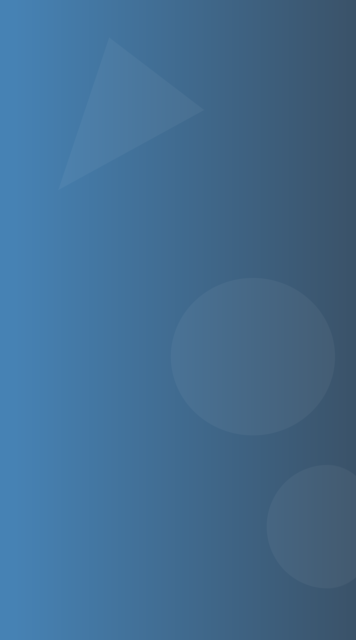
Give the GLSL for this background, as a Shadertoy shader.

```glsl
// A calm blue backdrop: a horizontal steel-to-slate gradient carrying three
// faint translucent shapes, a triangle and two rounded discs.
// Shapes are signed distances in units of the canvas height, softly veiled in white.

#define STEEL_BLUE vec3(0.275, 0.510, 0.706)
#define SLATE_BLUE vec3(0.228, 0.322, 0.410)
#define RAMP_START 0.04
#define RAMP_END 1.0
#define VEIL_OPACITY 0.045
#define BIG_DISC_CENTER vec2(0.3952, 0.4427)
#define BIG_DISC_RADII vec2(0.1283, 0.1230)
#define LOW_DISC_CENTER vec2(0.5117, 0.1771)
#define LOW_DISC_RADII vec2(0.0950, 0.0964)
#define LOW_DISC_RIGHT 0.0780

// Signed distance to the line from a to b, positive on its left
float edgeDistance(vec2 p, vec2 a, vec2 b) {
    vec2 along = normalize(b - a);
    return dot(p - a, vec2(-along.y, along.x));
}

// Corners run clockwise, so the inside is negative
float triangleDistance(vec2 p, vec2 a, vec2 b, vec2 c) {
    return max(edgeDistance(p, a, b),
               max(edgeDistance(p, b, c), edgeDistance(p, c, a)));
}

// First-order distance to an axis-aligned ellipse
float ellipseDistance(vec2 offset, vec2 radii) {
    return (length(offset / radii) - 1.0) * min(radii.x, radii.y);
}

// Lay a thin white veil over the inside of a shape
vec3 veil(vec3 color, float dist, float softness) {
    float coverage = 1.0 - smoothstep(-softness, softness, dist);
    return mix(color, vec3(1.0), VEIL_OPACITY * coverage);
}

void mainImage(out vec4 fragColor, in vec2 fragCoord) {
    vec2 p = fragCoord / iResolution.y;
    float softness = 0.8 / iResolution.y;

    // Background ramp, left to right
    float across = fragCoord.x / iResolution.x;
    float ramp = clamp((across - RAMP_START) / (RAMP_END - RAMP_START), 0.0, 1.0);
    vec3 color = mix(STEEL_BLUE, SLATE_BLUE, ramp);

    // Tilted triangle near the top
    float triangle = triangleDistance(p, vec2(0.1706, 0.9414),
                                      vec2(0.3190, 0.8281), vec2(0.0911, 0.7031));
    color = veil(color, triangle, softness);

    // Wide disc below the middle
    color = veil(color, ellipseDistance(p - BIG_DISC_CENTER, BIG_DISC_RADII), softness);

    // Lower disc, tighter on the right, cut by the canvas edge
    vec2 lowOffset = p - LOW_DISC_CENTER;
    vec2 lowRadii = LOW_DISC_RADII;
    if (lowOffset.x > 0.0) lowRadii.x = LOW_DISC_RIGHT;
    color = veil(color, ellipseDistance(lowOffset, lowRadii), softness);

    fragColor = vec4(color, 1.0);
}
```
